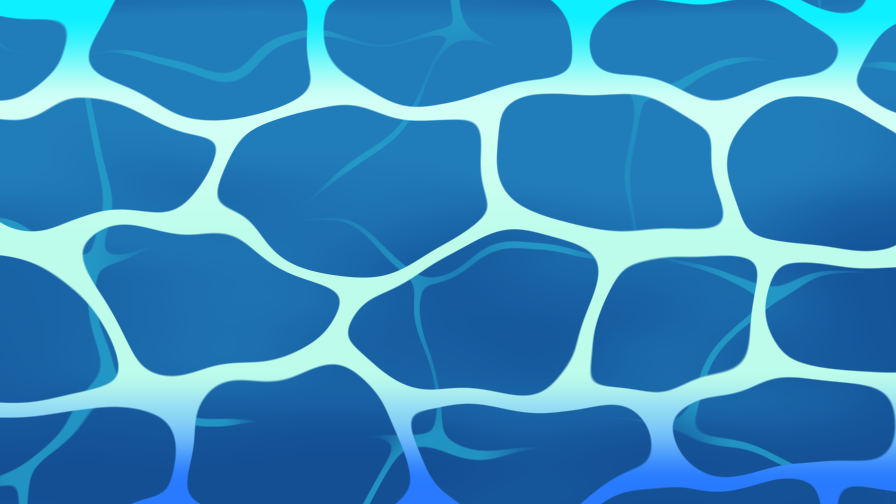
Give the GLSL for this texture, as a Shadertoy shader.

```glsl
// Stylised water surface: a glowing caustic web over faint deeper ripples on blue.

vec2 hash2(vec2 p) {
    p = vec2(dot(p, vec2(127.1, 311.7)), dot(p, vec2(269.5, 183.3)));
    return fract(sin(p) * 43758.5453);
}

float gradientNoise(vec2 p) {
    vec2 i = floor(p), f = fract(p);
    vec2 u = f * f * f * (f * (f * 6.0 - 15.0) + 10.0);
    vec2 e = vec2(0.0, 1.0);
    float a = dot(hash2(i) * 2.0 - 1.0, f);
    float b = dot(hash2(i + e.yx) * 2.0 - 1.0, f - e.yx);
    float c = dot(hash2(i + e.xy) * 2.0 - 1.0, f - e.xy);
    float d = dot(hash2(i + e.yy) * 2.0 - 1.0, f - e.yy);
    return mix(mix(a, b, u.x), mix(c, d, u.x), u.y);
}

// Bends straight cell walls into wavy strands
vec2 warp(vec2 p, float amount) {
    vec2 q = p * 4.2;
    return p + amount * vec2(gradientNoise(q + 3.7), gradientNoise(q + 41.3));
}

// One scattered point per cell, with alternate rows staggered
vec2 site(vec2 cell, float seed) {
    vec2 jitter = (hash2(cell + seed) - 0.5) * 0.62;
    return cell + 0.5 + jitter + vec2(0.5 * mod(cell.y, 2.0), 0.0);
}

// Distance to the nearest cell wall, in canvas units; walls blend into round joints
float webDistance(vec2 p, vec2 scale, float roundness, float seed) {
    p *= scale;
    vec2 base = floor(p), nearest = vec2(0.0), nearestCell = base;
    float best = 1e3;
    for (int j = -2; j <= 2; j++)
    for (int i = -2; i <= 2; i++) {
        vec2 cell = base + vec2(i, j);
        vec2 r = site(cell, seed) - p;
        if (dot(r, r) < best) {
            best = dot(r, r);
            nearest = r;
            nearestCell = cell;
        }
    }
    float sum = 0.0;
    for (int j = -2; j <= 2; j++)
    for (int i = -2; i <= 2; i++) {
        if (i == 0 && j == 0) continue;
        vec2 r = site(nearestCell + vec2(i, j), seed) - p;
        vec2 across = r - nearest;
        float wall = dot(0.5 * (r + nearest), across) / length(across * scale);
        sum += exp(-roundness * wall);
    }
    return -log(sum) / roundness;
}

// Soft horizontal swells, darker towards the depths and the top rim
vec3 waterColor(vec2 uv) {
    float swell = gradientNoise(uv * vec2(1.3, 2.8) + 7.0)
                + 0.4 * gradientNoise(uv * vec2(2.5, 7.0) + 19.0);
    float tone = smoothstep(0.0, 0.9, uv.y) + 0.9 * swell;
    tone -= 0.5 * smoothstep(0.93, 1.0, uv.y);
    vec3 color = mix(vec3(0.08, 0.33, 0.60), vec3(0.13, 0.49, 0.73),
                     smoothstep(0.0, 0.9, tone));
    float depth = smoothstep(0.22, 0.05, uv.y) * smoothstep(0.4, -0.2, swell);
    return mix(color, vec3(0.08, 0.29, 0.56), 0.6 * depth);
}

// Blue at the bottom, mint in the middle, cyan at the top
vec3 webColor(float y) {
    vec3 color = mix(vec3(0.16, 0.48, 1.0), vec3(0.50, 0.80, 0.97),
                     smoothstep(0.04, 0.17, y));
    color = mix(color, vec3(0.74, 0.99, 0.92), smoothstep(0.14, 0.27, y));
    color = mix(color, vec3(0.82, 1.0, 0.96), smoothstep(0.5, 0.76, y));
    return mix(color, vec3(0.05, 0.94, 1.0), smoothstep(0.79, 0.98, y));
}

void mainImage(out vec4 fragColor, in vec2 fragCoord) {
    vec2 uv = fragCoord / iResolution.y;
    float pixel = 1.0 / iResolution.y;
    vec3 color = waterColor(uv);

    // Thin broken ripples that taper out
    float presence = smoothstep(-0.28, 0.08, gradientNoise(uv * 3.0 + 63.0));
    float ripple = webDistance(warp(uv + 5.3, 0.11), vec2(1.6, 2.6), 85.0, 17.0);
    float thin = 0.0075 * presence;
    float rippleMask = smoothstep(thin + pixel, thin - pixel, ripple);
    color = mix(color, vec3(0.14, 0.62, 0.79), 0.85 * rippleMask * presence);

    // Bright web in front
    float web = webDistance(warp(uv, 0.09), vec2(2.2, 4.0), 42.0, 4.0);
    float thick = 0.0138 + 0.005 * gradientNoise(uv * 5.0 + 11.0);
    color = mix(color, webColor(uv.y), smoothstep(thick + pixel, thick - pixel, web));

    fragColor = vec4(color, 1.0);
}
```
